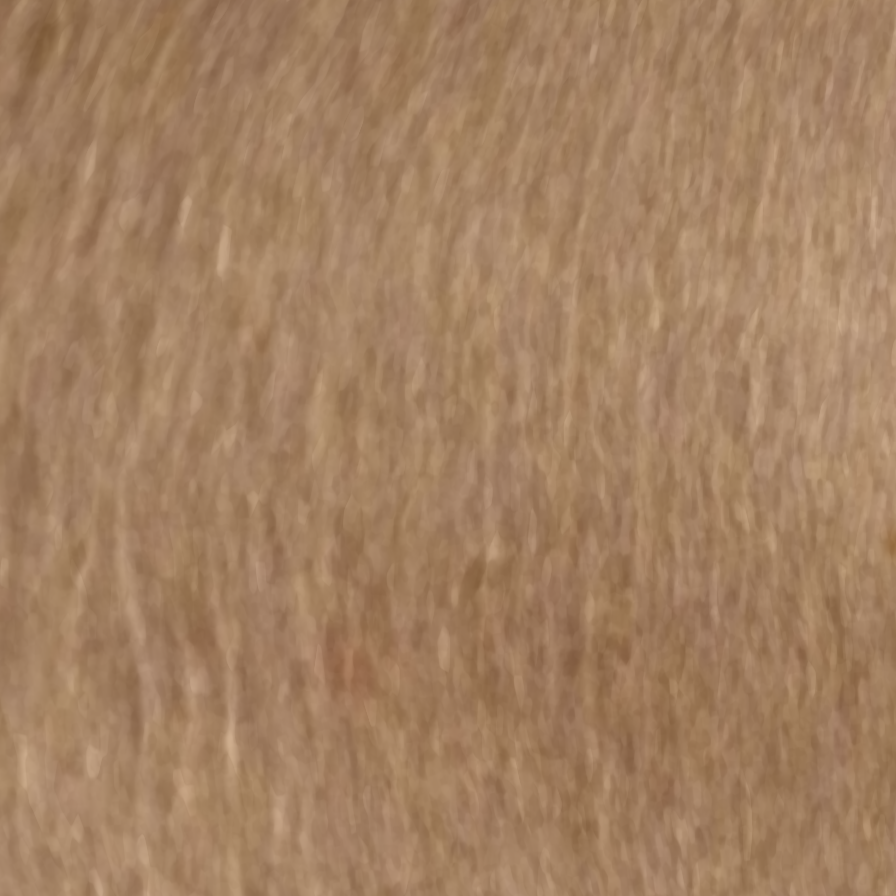
Write a Shadertoy shader that draws this texture.

```glsl
// Weathered skin: soft, steep, beaded creases that lean near the top, with short grain and faint mottling.

vec2 hash2(vec2 p) {
    vec3 q = fract(p.xyx * vec3(0.1031, 0.1030, 0.0973));
    q += dot(q, q.yzx + 33.33);
    return fract((q.xx + q.yz) * q.zy);
}

// Cellular noise: x = gap between the two nearest seeds, y = smoothly blended cell value
vec2 cells(vec2 p) {
    vec2 home = floor(p);
    float nearest = 9.0, second = 9.0, sum = 0.0, weights = 0.0;
    for (int j = -1; j <= 1; j++)
    for (int i = -1; i <= 1; i++) {
        vec2 id = home + vec2(i, j);
        vec2 toSeed = id + 0.1 + 0.8 * hash2(id) - p;
        float d2 = dot(toSeed, toSeed), d = sqrt(d2);
        second = min(second, max(nearest, d));
        nearest = min(nearest, d);
        float w = exp(-8.0 * d2);
        sum += w * hash2(id + 71.0).x;
        weights += w;
    }
    return vec2(second - nearest, sum / weights);
}

// Centred soft noise, about -0.5 to 0.5
float mottle(vec2 p) {
    return cells(p).y - 0.5;
}

// Soft raised line along the cell borders
float ridge(vec2 p) {
    float gap = cells(p).x;
    return exp(-14.0 * gap * gap) - 0.45;
}

float blob(vec2 p, vec2 center, vec2 size) {
    vec2 d = (p - center) / size;
    return exp(-dot(d, d));
}

// Straightens the creases: they lean at the top and crowd together to the right
vec2 creaseSpace(vec2 p) {
    float y = p.y;
    float bend = -0.12 * y + 0.15 * y * y + 0.09 * y * y * y * y;
    float x = p.x - bend * mix(1.1, 0.4, p.x);
    x += 0.004 * sin(13.0 * y + 9.0 * p.x) + 0.0015 * sin(41.0 * y - 21.0 * p.x);
    return vec2(x + 0.2 * x * x, y);
}

// Evenly spaced crests with wandering phase: sharp on the bright side, broad in the trough
float crest(vec2 s) {
    float phase = 116.0 * s.x + 4.5 * mottle(s * vec2(7.0, 6.0) + 3.0);
    float wave = 0.5 + 0.5 * sin(phase + 0.5 * sin(phase));
    return wave * wave - 0.38;
}

void mainImage(out vec4 fragColor, in vec2 fragCoord) {
    vec2 p = fragCoord / iResolution.xy;
    vec2 s = creaseSpace(p);

    // Broad light falling across the curved surface
    float tone = 0.070 * blob(p, vec2(1.05, 0.62), vec2(0.28, 0.24))
               + 0.035 * blob(p, vec2(0.10, 0.05), vec2(0.35, 0.22))
               + 0.016 * blob(p, vec2(0.50, 0.75), vec2(0.40, 0.20))
               - 0.042 * blob(p, vec2(0.68, 0.26), vec2(0.45, 0.20))
               - 0.070 * blob(p, vec2(0.00, 1.05), vec2(0.55, 0.20));

    // Creases: crests that fade in and out along their length
    float presence = clamp(0.6 + 1.6 * mottle(s * vec2(15.0, 9.0) + 61.0), 0.0, 1.3);
    float relief = 0.062 * presence * crest(s);
    vec2 fold = s * vec2(21.0, 6.0);
    relief += 0.022 * (ridge(fold) - ridge(fold + vec2(0.35, 0.1)));
    relief += 0.050 * mottle(s * vec2(38.0, 11.0) + 17.0);
    relief *= mix(1.15, 0.55, p.x);

    // Short upright dashes and pores, stronger toward the lower right
    vec2 g = vec2(s.x, s.y + 0.15 * s.x);
    float grain = 0.062 * mottle(g * vec2(66.0, 34.0) + 5.0)
                + 0.050 * mottle(g * vec2(118.0, 62.0) + 41.0)
                + 0.022 * mottle(p * vec2(150.0, 140.0) + 9.0);
    grain *= mix(0.8, 1.2, smoothstep(0.1, 1.1, p.x + 0.4 * (1.0 - p.y)));

    // Small pale glints, brightest on the crests
    float glint = smoothstep(0.18, 0.45, mottle(s * vec2(85.0, 32.0) + 83.0));
    glint *= 0.6 + 0.8 * max(crest(s), 0.0);
    float light = tone + relief + grain + 0.050 * glint;

    vec3 skin = vec3(0.634, 0.503, 0.382) + light * vec3(0.96, 1.0, 1.0);

    // Faint ochre and rose patches
    float ochre = mottle(s * vec2(16.0, 10.0) + 29.0) + 0.7 * mottle(s * vec2(38.0, 22.0));
    skin += ochre * vec3(0.003, 0.004, -0.026);
    float rose = blob(p, vec2(0.39, 0.25), vec2(0.04, 0.05))
               + 0.4 * blob(p, vec2(0.60, 0.24), vec2(0.40, 0.22))
               + 1.2 * max(mottle(s * vec2(28.0, 20.0) + 53.0) - 0.15, 0.0);
    skin += rose * vec3(0.010, -0.016, -0.010);

    // Brown freckle at the right edge
    skin -= blob(p, vec2(0.997, 0.393), vec2(0.011, 0.018)) * vec3(0.06, 0.09, 0.12);

    fragColor = vec4(clamp(skin, 0.0, 1.0), 1.0);
}
```
